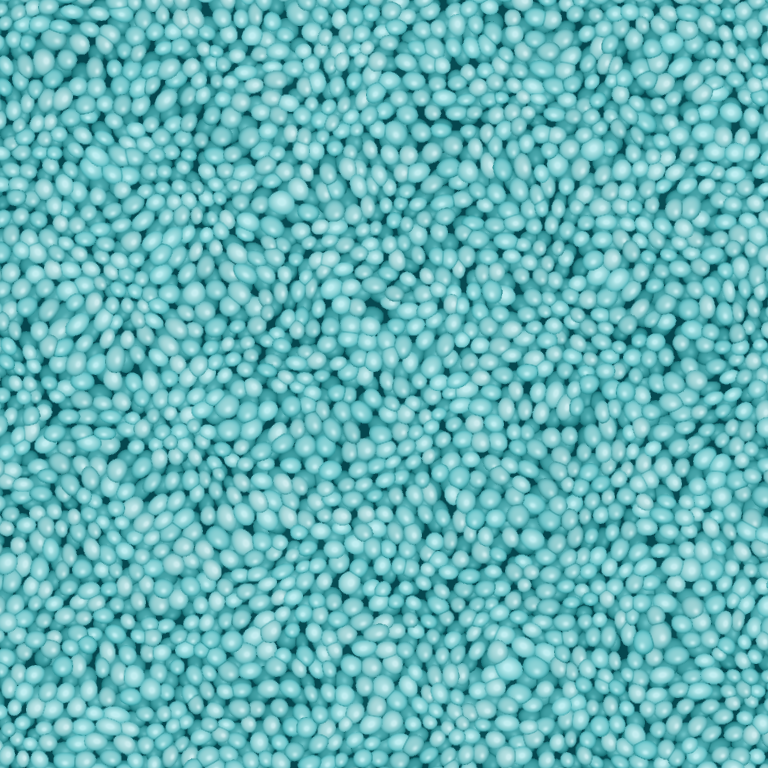
Give the GLSL for this texture, as a WebGL 2 fragment shader.

```glsl
#version 300 es
precision highp float;
// A dense bed of small pearly turquoise beads with dark gaps between them.
// Two layers of jittered, staggered cells each give one bead per cell; the
// highest bead wins, and its tone is looked up in a dark-to-light ramp.
uniform vec2 u_resolution;
out vec4 fragColor;

vec3 hash3(vec2 p) {
  vec3 q = fract(p.xyx * vec3(0.1031, 0.1030, 0.0973));
  q += dot(q, q.yxz + 33.33);
  return fract((q.xxy + q.yzz) * q.zyx);
}

float gradientDot(vec2 cell, vec2 f, vec2 corner) {
  float angle = 6.2832 * hash3(cell + corner).x;
  return dot(vec2(cos(angle), sin(angle)), f - corner);
}

float gradientNoise(vec2 p) {
  vec2 cell = floor(p), f = p - cell;
  vec2 s = f * f * f * (f * (f * 6.0 - 15.0) + 10.0);
  float low = mix(gradientDot(cell, f, vec2(0, 0)), gradientDot(cell, f, vec2(1, 0)), s.x);
  float high = mix(gradientDot(cell, f, vec2(0, 1)), gradientDot(cell, f, vec2(1, 1)), s.x);
  return mix(low, high, s.y);
}

// Six stops from the deep gaps to the highlights.
vec3 toneRamp(float tone) {
  vec3 stops[6] = vec3[6](
    vec3(0.02, 0.28, 0.31), vec3(0.10, 0.47, 0.49), vec3(0.26, 0.63, 0.65),
    vec3(0.43, 0.76, 0.78), vec3(0.59, 0.83, 0.84), vec3(0.77, 0.93, 0.94));
  float x = clamp(tone, 0.0, 1.0) * 5.0;
  int i = min(int(x), 4);
  return mix(stops[i], stops[i + 1], x - float(i));
}

// Returns tone, coverage (0 or 1) and tint of the topmost bead at p.
vec3 beadLayer(vec2 p, float seed) {
  const float rowHeight = 0.88;
  float row = floor(p.y / rowHeight);
  float top = -1.0, second = -1.0;
  vec3 bead = vec3(0.0);
  for (int j = -1; j <= 1; j++) {
    float y = row + float(j);
    float stagger = 0.5 * mod(y, 2.0);
    float column = floor(p.x - stagger);
    for (int i = -1; i <= 1; i++) {
      vec2 id = vec2(column + float(i), y);
      vec3 place = hash3(id + seed);
      vec3 look = hash3(id + seed + 57.3);
      vec2 center = vec2(id.x + 0.5 + stagger, (y + 0.5) * rowHeight);
      center += 0.42 * (place.xy - 0.5);
      float radius = mix(0.40, 0.54, place.z);
      float squash = mix(0.92, 1.08, look.x);
      vec2 d = (p - center) * vec2(squash, 1.0 / squash) / radius;
      float q = dot(d, d);
      if (q > 1.0) continue;
      float height = 0.6 * look.y + radius * sqrt(1.0 - q);
      if (height > top) {
        second = top;
        top = height;
        // Broad lit cap, darker rim, and a small off-center sparkle.
        vec2 glint = d - vec2(0.12, -0.14) - 0.4 * (look.xz - 0.5);
        float tone = 0.83 - 0.43 * pow(q, 1.5) + 0.05 * d.y;
        tone += 0.16 * (look.z - 0.5) + 0.26 * exp(-14.0 * dot(glint, glint));
        bead = vec3(tone, 1.0, look.x - 0.5);
      } else {
        second = max(second, height);
      }
    }
  }
  // Crease where two beads meet at the same height.
  bead.x -= 0.2 * (1.0 - smoothstep(0.0, 0.13, top - second)) * bead.y;
  return bead;
}

vec3 beadBed(vec2 uv) {
  vec2 p = uv * 39.0;
  // A gentle warp breaks up the rows and varies the bead outlines.
  p += 0.8 * vec2(gradientNoise(p * 0.23), gradientNoise(p * 0.23 + 71.0));
  float patches = 0.08 * gradientNoise(uv * 6.0 + 13.0);
  vec3 upper = beadLayer(p, 3.0);
  vec3 lower = beadLayer(p + vec2(0.47, 0.39), 211.0);
  float deepTone = lower.y > 0.5 ? 0.58 * lower.x - 0.06 : 0.0;
  float tone = upper.y > 0.5 ? upper.x : deepTone;
  vec3 color = toneRamp(tone + patches);
  return color + upper.z * vec3(0.06, -0.01, -0.015);
}

void main() {
  vec2 uv = gl_FragCoord.xy / u_resolution;
  // Four spread samples smooth the edges and keep a soft focus.
  vec2 spread = max(0.5 / u_resolution, vec2(0.0011));
  vec3 color = vec3(0.0);
  for (int k = 0; k < 4; k++) {
    vec2 corner = vec2(k & 1, k >> 1) - 0.5;
    color += 0.25 * beadBed(uv + corner * spread);
  }
  fragColor = vec4(color, 1.0);
}
```
